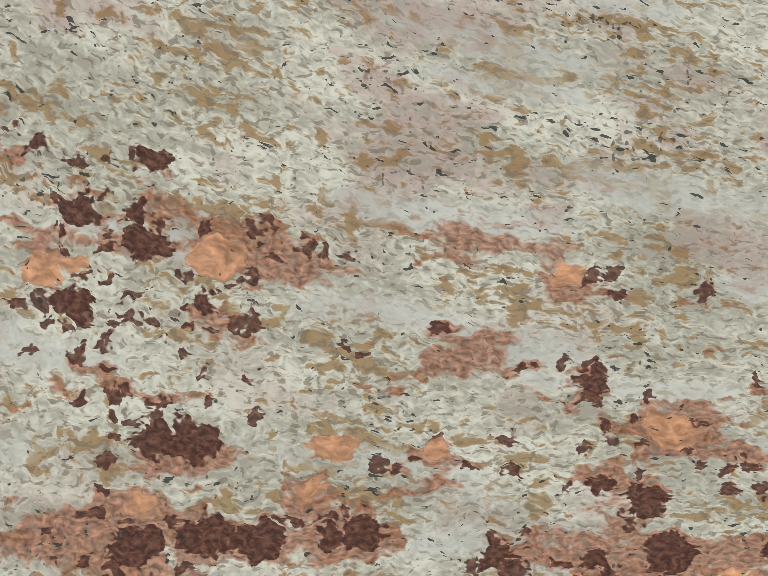
A Shadertoy shader for this texture:

```glsl
// Pale granite slab with flowing grey bands, pink and ochre stains, garnets and dark flecks.

const vec3 CREAM   = vec3(0.84, 0.84, 0.78);
const vec3 GREY    = vec3(0.63, 0.62, 0.56);
const vec3 QUARTZ  = vec3(0.75, 0.76, 0.73);
const vec3 PINK    = vec3(0.66, 0.56, 0.53);
const vec3 OCHRE   = vec3(0.56, 0.45, 0.30);
const vec3 TAUPE   = vec3(0.47, 0.43, 0.37);
const vec3 RUST    = vec3(0.58, 0.41, 0.33);
const vec3 SALMON  = vec3(0.75, 0.56, 0.43);
const vec3 GARNET  = vec3(0.29, 0.20, 0.18);
const vec3 MICA    = vec3(0.22, 0.23, 0.22);

vec2 hash2(vec2 c) {
    vec2 k = vec2(dot(c, vec2(127.1, 311.7)), dot(c, vec2(269.5, 183.3)));
    return fract(sin(k) * 43758.5);
}

float cornerSlope(vec2 cell, vec2 offset) {
    float a = 6.2832 * hash2(cell).x;
    return dot(vec2(cos(a), sin(a)), offset);
}

float gradientNoise(vec2 p) {
    vec2 i = floor(p), f = p - i, e = vec2(1.0, 0.0);
    vec2 u = f * f * f * (f * (f * 6.0 - 15.0) + 10.0);
    float low  = mix(cornerSlope(i, f), cornerSlope(i + e.xy, f - e.xy), u.x);
    float high = mix(cornerSlope(i + e.yx, f - e.yx), cornerSlope(i + e.xx, f - e.xx), u.x);
    return mix(low, high, u.y);
}

float fbm(vec2 p, int octaves) {
    float sum = 0.0, amp = 1.0;
    for (int i = 0; i < octaves; i++) {
        sum += amp * gradientNoise(p);
        p = p * 2.03 + vec2(17.3, 9.1);
        amp *= 0.55;
    }
    return sum;
}

// Bands run level at the bottom and dip to the right near the top.
vec2 flow(vec2 p) {
    return vec2(p.x, p.y * (1.0 + 0.35 * p.x));
}

// 1 below the dipping upper border of the garnet zone.
float garnetZone(vec2 p) {
    float border = 0.80 - 0.25 * p.x + 0.12 * gradientNoise(p * 3.0);
    return smoothstep(0.06, -0.06, p.y - border);
}

float garnetDensity(vec2 p) {
    float cluster = fbm(flow(p) * vec2(2.2, 5.5) + 4.0, 2);
    return garnetZone(p) * smoothstep(-0.15, 0.35, cluster);
}

// x: distance to the nearest scattered crystal, y: its random kind.
vec2 crystals(vec2 p, float scale, float seed, float share) {
    vec2 nearest = vec2(1.0, 0.0), home = floor(p * scale);
    for (int y = -1; y <= 1; y++)
    for (int x = -1; x <= 1; x++) {
        vec2 cell = home + vec2(x, y);
        vec2 place = hash2(cell + seed), trait = hash2(cell + seed + 51.0);
        vec2 centre = (cell + 0.2 + 0.6 * place) / scale;
        float radius = mix(0.17, 0.40, trait.y) / scale;
        float d = length((p - centre) * vec2(0.85, 1.15)) - radius;
        bool present = trait.x < share * garnetDensity(centre);
        if (present && d < nearest.x) nearest = vec2(d, fract(place.x * 7.0 + trait.y * 5.0));
    }
    return nearest;
}

vec3 stain(vec3 base, vec3 tint, float amount) {
    return mix(base, tint, clamp(amount, 0.0, 1.0));
}

void mainImage(out vec4 fragColor, in vec2 fragCoord) {
    vec2 p = fragCoord / iResolution.y;
    vec2 bend = vec2(fbm(p * 20.0, 3), fbm(p * 20.0 + 40.0, 3));
    vec2 q = flow(p) + 0.012 * bend;
    float zone = garnetZone(p);
    float fine = fbm(q * vec2(75.0, 100.0), 2);
    float medium = fbm(q * vec2(24.0, 38.0) + 7.0, 4);

    // Cloudy ground and smooth quartz bands
    float cloud = fbm(q * vec2(3.0, 7.0), 4);
    float tone = 0.45 * cloud + 0.45 * medium + 0.4 * fine;
    vec3 color = mix(GREY, CREAM, smoothstep(-0.5, 0.45, tone));
    float band = smoothstep(0.08, 0.4, fbm(q * vec2(1.6, 6.0) + 21.0, 3));
    color = stain(color, QUARTZ, 0.65 * band);

    // Pink and ochre stains
    float pink = smoothstep(0.0, 0.45, fbm(q * vec2(3.5, 5.0) + 63.0, 4) + 0.08 * (1.0 - zone));
    color = stain(color, PINK, pink * (0.5 + 0.6 * medium) * (1.0 - 0.5 * zone));
    float ochreField = fbm(q * vec2(4.0, 9.0) + 33.0, 3);
    float ochre = smoothstep(0.12, 0.5, medium + 0.7 * ochreField);
    color = stain(color, OCHRE, 0.75 * ochre * (1.0 - 0.7 * band));

    // Taupe grains between the pale ones
    float grain = smoothstep(0.12, 0.45, fbm(q * vec2(48.0, 80.0) + 11.0, 3) + 0.2 * ochreField);
    color = stain(color, TAUPE, 0.6 * grain * (1.0 - 0.6 * band));

    // Crumbly rust around and between the garnets
    vec2 edge = p + 0.024 * bend;
    vec2 large = crystals(edge, 10.0, 3.0, 0.8);
    vec2 small = crystals(edge, 24.0, 90.0, 0.55);
    float halo = smoothstep(0.045, 0.0, min(large.x, small.x + 0.02));
    float patches = fbm(q * vec2(3.0, 8.0) + 80.0, 3) + 0.15 * smoothstep(0.3, 0.0, p.y);
    float rust = smoothstep(0.2, 0.45, patches + 0.35 * halo + 0.35 * medium);
    color = stain(color, RUST * (1.0 + 0.5 * fine), 0.8 * rust * zone * (1.0 - 0.5 * grain));

    // Garnets and salmon feldspar
    float crumble = 0.010 * fine;
    float largeMask = smoothstep(0.003, -0.003, large.x + crumble);
    float smallMask = smoothstep(0.002, -0.002, small.x + crumble);
    float crack = smoothstep(0.07, 0.0, abs(fbm(p * 38.0 + 5.0, 2)));
    vec3 garnet = mix(GARNET, RUST, clamp(0.22 + 0.6 * fine + 0.2 * crack, 0.0, 0.7));
    vec3 salmon = SALMON * (1.0 + 0.3 * medium + 0.12 * fine);
    color = stain(color, garnet, 0.85 * smallMask);
    color = stain(color, mix(garnet, salmon, step(0.78, large.y)), 0.95 * largeMask);

    // Black mica flecks, densest above the garnet zone
    float crowd = 0.3 * fbm(q * vec2(5.0, 8.0) + 15.0, 2) - 0.07 * zone - 0.1 * band;
    float fleck = smoothstep(0.48, 0.6, fbm(q * vec2(36.0, 58.0) + 70.0, 3) + crowd);
    float speck = smoothstep(0.46, 0.6, gradientNoise(p * 85.0 + 31.0) + crowd);
    color = stain(color, MICA, 0.8 * max(fleck, 0.7 * speck));

    fragColor = vec4(clamp(color, 0.0, 1.0), 1.0);
}
```
